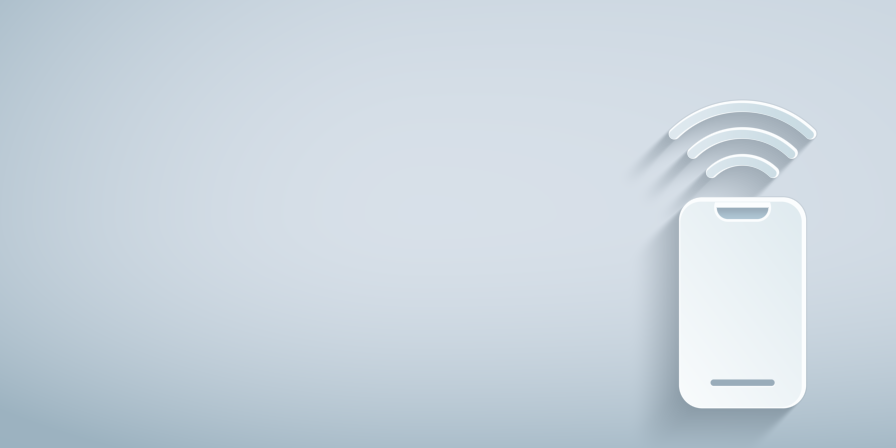
Write a Shadertoy shader that draws this background.

```glsl
#define PHONE_CENTER vec2(1.6576, 0.3242)
#define PHONE_HALF vec2(0.142, 0.2357)
#define PHONE_RADIUS 0.052
#define WAVE_CENTER vec2(1.6576, 0.5443)
#define WAVE_RADIUS 0.0990
#define WAVE_STEP 0.0599
#define WAVE_WIDTH 0.0130
#define WAVE_ANGLE 0.768
#define SHADOW_REACH 0.105
#define SHADOW_STRENGTH 0.25
#define SHADOW_STEPS 32

const vec3 MIST = vec3(0.845, 0.878, 0.912);
const vec3 STEEL = vec3(0.600, 0.690, 0.745);
const vec3 RIM = vec3(0.985, 0.993, 0.996);
const vec3 INSET = vec3(0.600, 0.675, 0.730);

float roundBox(vec2 p, vec2 halfSize, float radius) {
    vec2 q = abs(p) - halfSize + radius;
    return length(max(q, 0.0)) + min(max(q.x, q.y), 0.0) - radius;
}

// Round-capped arc, symmetric about the vertical axis
float arc(vec2 p, float radius, float width) {
    vec2 tip = vec2(sin(WAVE_ANGLE), cos(WAVE_ANGLE));
    p.x = abs(p.x);
    float d = p.x * tip.y > p.y * tip.x
        ? length(p - radius * tip)
        : abs(length(p) - radius);
    return d - width;
}

float waves(vec2 p, float width) {
    float d = 1e3;
    for (int i = 0; i < 3; i++)
        d = min(d, arc(p - WAVE_CENTER, WAVE_RADIUS + float(i) * WAVE_STEP, width));
    return d;
}

float phone(vec2 p) {
    return roundBox(p - PHONE_CENTER, PHONE_HALF, PHONE_RADIUS);
}

float cover(float d, float blur) {
    return 1.0 - smoothstep(-blur, blur, d);
}

// Light falls off from the centre, fastest toward the bottom and the left
vec3 backdrop(vec2 uv) {
    vec2 offset = uv - vec2(0.47, 0.52);
    vec2 reach = offset / mix(vec2(0.47, 0.52), vec2(0.53, 0.48), step(0.0, offset));
    vec2 weight = vec2(offset.x < 0.0 ? 0.45 : 0.10,
                       offset.y < 0.0 ? 0.72 : 0.22 - 0.13 * uv.x);
    float shade = dot(weight, reach * reach);
    return mix(MIST, STEEL, min(shade, 1.0 - 0.12 * exp(-shade)));
}

// Diagonal shadow that softens and fades away from its caster
float longShadow(vec2 p) {
    float shadow = 0.0;
    for (int i = 0; i < SHADOW_STEPS; i++) {
        float t = float(i) / float(SHADOW_STEPS);
        vec2 q = p + t * SHADOW_REACH;
        float d = min(phone(q), waves(q, WAVE_WIDTH));
        shadow = max(shadow, cover(d, 0.004 + 0.012 * t) * (1.0 - t));
    }
    return shadow;
}

void mainImage(out vec4 fragColor, in vec2 fragCoord) {
    vec2 p = fragCoord / iResolution.y;
    float aa = 0.8 / iResolution.y;
    vec3 color = backdrop(fragCoord / iResolution.xy);
    color *= 1.0 - SHADOW_STRENGTH * longShadow(p) * vec3(1.0, 0.9, 0.84);

    // Signal waves with a bright upper-right bevel
    color = mix(color, RIM, cover(waves(p, WAVE_WIDTH), aa));
    vec3 waveFill = mix(vec3(0.87, 0.91, 0.935), vec3(0.79, 0.86, 0.89),
                        smoothstep(1.50, 1.80, p.x));
    color = mix(color, waveFill, cover(waves(p + 0.0025, WAVE_WIDTH - 0.0035), aa));

    // Phone body and its inset face
    vec2 q = p - PHONE_CENTER;
    color = mix(color, RIM, cover(phone(p), aa));
    float sheen = dot(q / PHONE_HALF, vec2(0.22, 0.28)) + 0.5;
    vec3 face = mix(vec3(0.975, 0.985, 0.99), vec3(0.87, 0.915, 0.935), sheen);
    color = mix(color, face,
                cover(roundBox(q + 0.0035, PHONE_HALF - 0.0065, PHONE_RADIUS - 0.006), aa));

    // Notch: rounded tray with a flat top
    vec2 n = q - vec2(0.0, 0.2123);
    float tray = roundBox(n, vec2(0.0575, 0.0255), 0.025);
    float notch = max(tray, n.y);
    color = mix(color, RIM, cover(max(tray - 0.006, n.y - 0.012), aa));
    color = mix(color, mix(INSET, STEEL + 0.08, smoothstep(0.0, -0.024, n.y)),
                cover(notch, aa));

    // Home bar with a thin lit lower edge
    vec2 b = q + vec2(0.0, 0.1784);
    color = mix(color, RIM, cover(roundBox(b + vec2(0.0, 0.002), vec2(0.0725, 0.008), 0.008), aa));
    color = mix(color, INSET, cover(roundBox(b, vec2(0.0716, 0.0072), 0.0072), aa));

    fragColor = vec4(color, 1.0);
}
```
